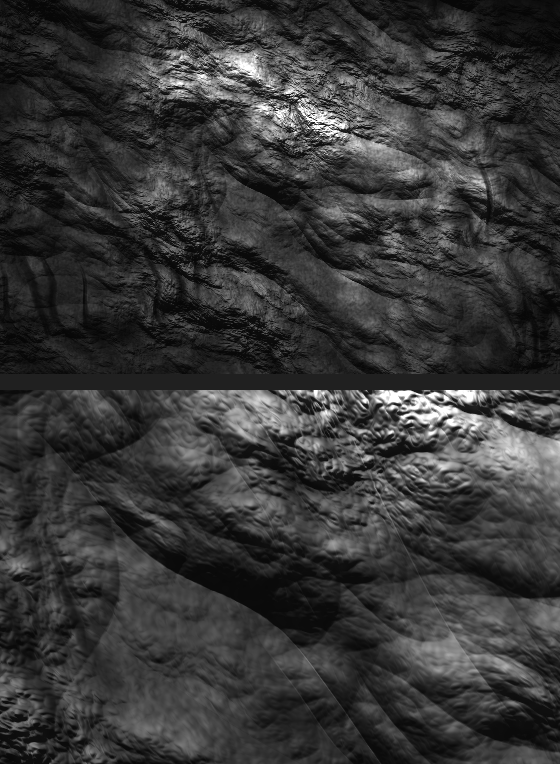
Top, the full canvas; bottom, a detail of the centre.
Reproduce this texture procedurally as a Shadertoy shader.

```glsl
// Dark eroded mountainside with diagonal folds, gullies and a streak of light.

const vec2 DOWNHILL = vec2(0.82, -0.57);
const vec2 LIGHT_XY = vec2(-0.25, 0.68);
const float LIGHT_Z = 0.66;

// Sine-free hash giving a gradient in [-1, 1].
vec2 hashGradient(vec2 cell) {
    vec3 h = fract(cell.xyx * vec3(0.1031, 0.1030, 0.0973));
    h += dot(h, h.yzx + 33.33);
    return 2.0 * fract((h.xx + h.yz) * h.zy) - 1.0;
}

float gradientNoise(vec2 p) {
    vec2 i = floor(p), f = fract(p);
    vec2 u = f * f * f * (f * (f * 6.0 - 15.0) + 10.0);
    vec2 e = vec2(0.0, 1.0);
    float a = dot(hashGradient(i), f);
    float b = dot(hashGradient(i + e.yx), f - e.yx);
    float c = dot(hashGradient(i + e.xy), f - e.xy);
    float d = dot(hashGradient(i + e.yy), f - e.yy);
    return mix(mix(a, b, u.x), mix(c, d, u.x), u.y);
}

// Rounded mounds parted by sharp creases.
float billow(vec2 p, int octaves, float gain) {
    float sum = 0.0, amplitude = 1.0;
    for (int i = 0; i < octaves; i++) {
        sum += amplitude * abs(gradientNoise(p));
        p = mat2(0.8, 0.6, -0.6, 0.8) * p * 2.03 + 17.3;
        amplitude *= gain;
    }
    return sum;
}

// Coordinates along and across a direction.
vec2 alignTo(vec2 p, vec2 direction) {
    return vec2(dot(p, direction), dot(p, vec2(-direction.y, direction.x)));
}

vec2 warp(vec2 p, float frequency, float amount) {
    return p + amount * vec2(gradientNoise(p * frequency + 3.7),
                             gradientNoise(p * frequency + 41.2));
}

// Thin runnels that cut down the slopes in patches.
float gullies(vec2 p) {
    vec2 q = alignTo(warp(p, 7.0, 0.05), normalize(vec2(0.32, -0.95)));
    float line = abs(gradientNoise(q * vec2(2.6, 13.0) + 8.0));
    float patches = smoothstep(-0.08, 0.25, gradientNoise(p * 3.3 + 20.0));
    float lowSlope = 1.0 - smoothstep(0.45, 0.75, p.y);
    return (1.0 - smoothstep(0.0, 0.11, line)) * patches * lowSlope;
}

// The main ravine, running from the centre to the lower right.
float ravine(vec2 p) {
    float offset = p.y - 0.41 + 0.84 * (p.x - 0.78) - 0.06 * gradientNoise(p * 5.0);
    float extent = smoothstep(0.4, 0.62, p.x) * (1.0 - smoothstep(0.9, 1.15, p.x));
    return extent * exp(-abs(offset) * 9.0);
}

float rockDetail(vec2 p) {
    float roughness = smoothstep(-0.3, 0.35, gradientNoise(p * 3.0 + 60.0));
    vec2 q = alignTo(warp(p, 9.0, 0.03), DOWNHILL) * vec2(7.0, 11.0);
    return mix(0.028, 0.055, roughness) * billow(q, 5, mix(0.44, 0.58, roughness));
}

float terrain(vec2 p) {
    vec2 q = alignTo(warp(p, 2.2, 0.16), DOWNHILL) * vec2(1.5, 3.5);
    float folds = 0.19 * billow(q + 5.0, 3, 0.48);
    return folds + rockDetail(p) - 0.1 * ravine(p) - 0.012 * gullies(p);
}

float diffuse(vec2 p, float stepSize) {
    float h = terrain(p);
    vec2 slope = vec2(terrain(p + vec2(stepSize, 0.0)) - h,
                      terrain(p + vec2(0.0, stepSize)) - h) / stepSize;
    float facing = LIGHT_Z - dot(slope, LIGHT_XY);
    return max(facing, 0.0) * inversesqrt(1.0 + dot(slope, slope));
}

// Sunlit diagonal streak, its soft halo and the dark surroundings.
float exposure(vec2 p) {
    float offset = p.y - 0.86 + 0.42 * (p.x - 0.39) + 0.16 * gradientNoise(p * 4.0 + 30.0);
    float extent = smoothstep(0.25, 0.5, p.x) * (1.0 - smoothstep(1.1, 1.45, p.x));
    float streak = extent * exp(-offset * offset / 0.006);
    float halo = extent * exp(-offset * offset / 0.05);
    float vignette = 1.0 - 0.72 * smoothstep(0.2, 0.95, length((p - vec2(0.82, 0.52)) * vec2(0.95, 1.25)));
    float farShadow = smoothstep(1.39, 1.47, p.y + 0.4 * p.x + 0.1 * gradientNoise(p * 6.0));
    float clouds = 1.0 + 0.45 * gradientNoise(p * 2.5 + 11.0);
    return (0.47 * vignette * clouds + 0.13 * halo + 0.48 * streak) * (1.0 - 0.7 * farShadow);
}

void mainImage(out vec4 fragColor, in vec2 fragCoord) {
    vec2 p = fragCoord / iResolution.y;

    // Relief lighting, with creases and runnels kept in shade.
    float light = 0.08 + diffuse(p, 0.002);
    float crease = smoothstep(0.003, 0.022, rockDetail(p));
    light *= mix(0.5, 1.0, crease) * (1.0 - 0.6 * gullies(p));

    // Fine gravel over everything.
    float gravel = 1.0 + 0.35 * gradientNoise(p * 150.0) + 0.25 * gradientNoise(p * 83.0 + 9.0);
    float tone = 0.02 + 1.08 * exposure(p) * light * gravel;
    fragColor = vec4(vec3(clamp(tone, 0.0, 1.0)), 1.0);
}
```
